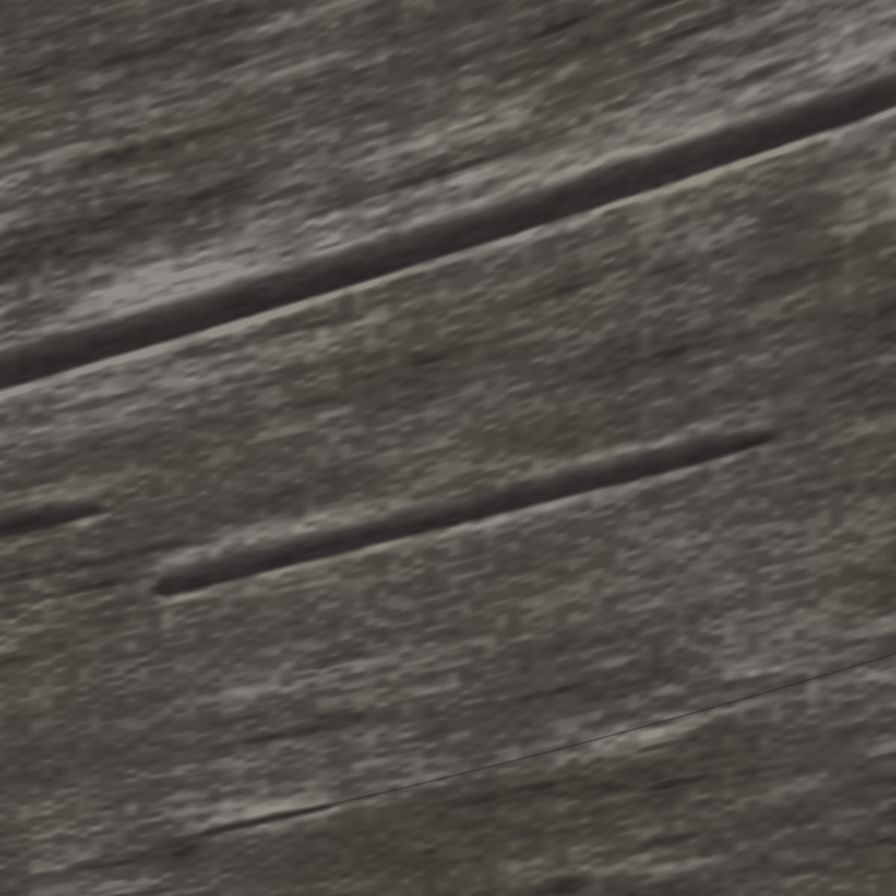
Give the GLSL for this texture, as a three.js fragment shader.

```glsl
varying vec2 vUv;

const vec3 CRACK_COLOR = vec3(0.180, 0.167, 0.163);
const vec3 CRACK_LIP = vec3(0.275, 0.258, 0.250);
const vec3 WOOD_DARK = vec3(0.185, 0.174, 0.160);
const vec3 WOOD_MID = vec3(0.312, 0.293, 0.270);
const vec3 WOOD_LIGHT = vec3(0.560, 0.548, 0.515);
const float GRAIN_SLOPE = 0.24;
const float GRAIN_FAN = 0.16;
const vec2 BROAD_STREAK = vec2(6.0, 58.0);
const vec2 FINE_STREAK = vec2(19.0, 125.0);
const vec2 FIBRE = vec2(75.0, 190.0);
const float BASE_TONE = -0.10;
const float STREAK_GAIN = 0.42;
const float FINE_GAIN = 0.48;
const float FIBRE_GAIN = 0.30;
const float PATCH_GAIN = 0.50;
const float PIT_DEPTH = 0.60;
const float LOWER_EDGE = 0.0035;
const float UPPER_EDGE = 0.0075;
const float RIM_WIDTH = 0.0055;

float hash(vec2 p) {
  return fract(sin(dot(p, vec2(127.1, 311.7))) * 43758.5453);
}

float noise(vec2 p) {
  vec2 i = floor(p);
  vec2 f = fract(p);
  f = f * f * (3.0 - 2.0 * f);
  return mix(mix(hash(i), hash(i + vec2(1.0, 0.0)), f.x),
             mix(hash(i + vec2(0.0, 1.0)), hash(i + 1.0), f.x), f.y);
}

float fbm(vec2 p) {
  float sum = 0.0;
  float gain = 0.5;
  for (int i = 0; i < 3; i++) {
    sum += gain * noise(p);
    p = p * 2.03 + 17.3;
    gain *= 0.5;
  }
  return sum / 0.875;
}

// Split from a to b: x dark opening, y pale wood around it, z height inside
vec3 split(vec2 p, vec2 a, vec2 b, float halfWidth, float bend, float halo) {
  float t = (p.x - a.x) / (b.x - a.x);
  float d = p.y - mix(a.y, b.y, t) - bend * 4.0 * t * (1.0 - t);
  float taper = smoothstep(0.0, 0.02, p.x - a.x) * smoothstep(0.0, 0.09, b.x - p.x);
  float w = halfWidth * mix(0.6, 1.0, taper);
  float ends = smoothstep(-0.008, 0.012, p.x - a.x) * smoothstep(-0.012, 0.022, b.x - p.x);
  float gap = abs(d) - w;
  float edge = d > 0.0 ? min(UPPER_EDGE, w) : min(LOWER_EDGE, w);
  float opening = 1.0 - smoothstep(-edge, edge, gap);
  float away = max(gap, 0.0) / halo;
  float glow = exp(-away * away) * (d > 0.0 ? 0.8 : 0.4);
  float rimOffset = (d + w + RIM_WIDTH) / RIM_WIDTH;
  float rim = 0.65 * exp(-rimOffset * rimOffset);
  return vec3(vec2(opening, glow + rim) * ends, clamp(d / w, -1.0, 1.0) * opening);
}

void main() {
  vec2 p = vUv;

  // Grain coordinates fan out towards the top
  float slope = GRAIN_SLOPE + GRAIN_FAN * (p.y - 0.5);
  vec2 grain = vec2(p.x, p.y - slope * p.x);
  grain.y += 0.012 * (noise(p * 4.0) - 0.5);

  float broad = noise(grain * BROAD_STREAK);
  float fine = noise(grain * FINE_STREAK + 31.0);
  float fibre = noise(grain * FIBRE + 57.0);
  float patches = fbm(grain * vec2(2.5, 10.0) + 5.0);
  float rough = smoothstep(0.3, 0.7, noise(grain * vec2(2.5, 6.0) + 11.0));
  rough = max(rough, smoothstep(0.45, 0.65, p.y) * 0.8);

  // Tone runs from -1 (dark) through 0 (mid) to 1 (light)
  float tone = BASE_TONE + PATCH_GAIN * (patches - 0.5) * 2.0;
  tone += (STREAK_GAIN * (broad - 0.5) + FINE_GAIN * (fine - 0.5)) * mix(0.65, 1.4, rough);
  tone += FIBRE_GAIN * (fibre - 0.5) * 2.0;

  // Dark pits and pale raised fibres along the grain
  float pit = noise(grain * vec2(8.0, 75.0) + 83.0);
  tone -= PIT_DEPTH * rough * smoothstep(0.70, 0.95, pit);
  tone += 0.25 * rough * smoothstep(0.70, 0.95, 1.0 - pit);

  // Long splits, then a slit running on into a raised ridge
  vec3 longSplit = split(p, vec2(-0.2, 0.53), vec2(1.2, 0.972), 0.0205, -0.015, 0.058);
  vec3 midSplit = split(p, vec2(0.17, 0.345), vec2(0.87, 0.519), 0.0145, 0.0, 0.026);
  vec3 sideSplit = split(p, vec2(-0.2, 0.375), vec2(0.122, 0.437), 0.013, 0.0, 0.022);
  vec3 slit = split(p, vec2(0.22, 0.069), vec2(0.38, 0.103), 0.0042, 0.0, 0.026);
  vec3 ridge = split(p, vec2(0.24, 0.074), vec2(1.2, 0.335), 0.0012, -0.015, 0.028);

  float wear = 0.85 * longSplit.y + 0.58 * midSplit.y + 0.55 * sideSplit.y;
  wear += 0.38 * slit.y + 0.42 * ridge.y;
  tone += wear * (0.55 + 0.4 * broad + 0.4 * fine);

  vec3 wood = mix(WOOD_MID, WOOD_DARK, clamp(-tone, 0.0, 1.0));
  wood = mix(wood, WOOD_LIGHT, clamp(tone, 0.0, 1.0));

  // Faint warm and cool drift in the weathering
  float tint = noise(grain * vec2(5.0, 14.0) + 41.0) - 0.5;
  wood *= 1.0 + tint * vec3(0.01, 0.015, -0.06);

  // Openings are deepest below and lighten towards the upper lip
  float opening = max(max(longSplit.x, midSplit.x), max(sideSplit.x, slit.x));
  opening = max(opening, 0.55 * ridge.x);
  float lip = longSplit.z + midSplit.z + sideSplit.z;
  vec3 crack = mix(CRACK_COLOR, CRACK_LIP, smoothstep(-0.3, 1.1, lip));
  crack *= 0.82 + 0.2 * fine + 0.2 * fibre;
  gl_FragColor = vec4(mix(wood, crack, opening), 1.0);
}
```
